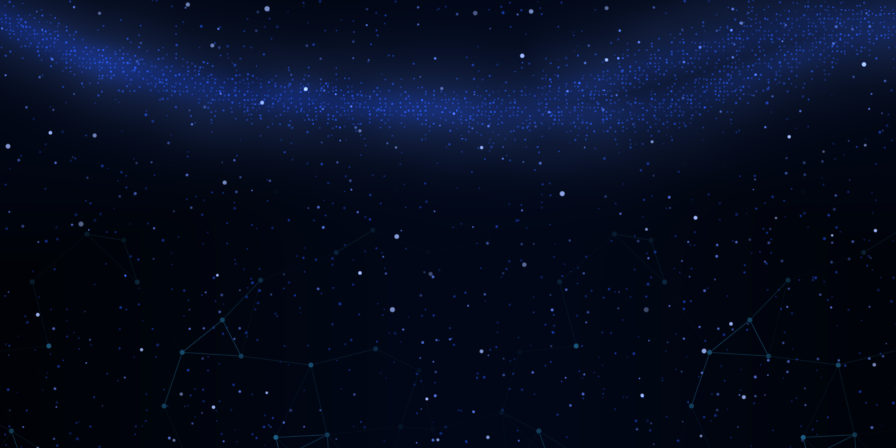
Write a Shadertoy shader that draws this background.

```glsl
const float MESH_CELL = 0.1308;
const float MESH_COLUMNS = 9.0;

vec2 hash22(vec2 p) {
    vec3 q = fract(p.xyx * vec3(0.1031, 0.1030, 0.0973));
    q += dot(q, q.yzx + 33.33);
    return fract((q.xx + q.yz) * q.zy);
}

float noise(vec2 p) {
    vec2 i = floor(p), f = fract(p);
    f = f * f * (3.0 - 2.0 * f);
    float low = mix(hash22(i).x, hash22(i + vec2(1, 0)).x, f.x);
    float high = mix(hash22(i + vec2(0, 1)).x, hash22(i + vec2(1, 1)).x, f.x);
    return mix(low, high, f.y);
}

// Antialiased coverage of a shape with the given radius
float ink(float dist, float radius) {
    float pixel = 1.0 / iResolution.y;
    return 1.0 - smoothstep(radius - pixel, radius + pixel, dist);
}

// Sagging stream that splits into two branches on the right
float stream(vec2 p, float width) {
    float sag = 0.74 + 0.22 * exp(-2.6 * p.x);
    vec2 heights = sag + vec2(0.20 * smoothstep(1.35, 2.05, p.x),
                              0.21 * smoothstep(1.0, 1.9, p.x));
    vec2 d = (p.y - heights) / width;
    vec2 glow = exp(-d * d);
    return max(glow.x, glow.y * smoothstep(1.0, 1.25, p.x));
}

// One star per cell, more likely inside the stream
float stars(vec2 p, float cell, float radius, float sparse, float dense) {
    vec2 id = floor(p / cell);
    vec2 center = (id + 0.25 + 0.5 * hash22(id + 7.0)) * cell;
    vec2 rnd = hash22(id + 91.0);
    float density = sparse + dense * stream(center, 0.05);
    float size = radius * mix(0.45, 1.0, rnd.y);
    return step(rnd.x, density) * ink(length(p - center), size)
         * mix(0.35, 1.0, hash22(id + 53.0).x);
}

float segment(vec2 p, vec2 a, vec2 b) {
    vec2 ab = b - a;
    return length(p - a - ab * clamp(dot(p - a, ab) / dot(ab, ab), 0.0, 1.0));
}

// Mesh node: position in xy, brightness in z
vec3 meshNode(vec2 id) {
    vec2 key = vec2(mod(id.x, MESH_COLUMNS), id.y + 20.0);
    vec2 pos = (id + 0.1 + 0.8 * hash22(key)) * MESH_CELL;
    float x = mod(pos.x, MESH_CELL * MESH_COLUMNS);
    float fade = 1.0 - smoothstep(0.12, 0.68, pos.y);
    fade *= 1.0 - 0.85 * smoothstep(0.80, 0.92, x);
    vec2 rnd = hash22(key + 31.0);
    return vec3(pos, fade * mix(0.45, 1.0, rnd.x) * step(rnd.y, 0.8));
}

float mesh(vec2 p) {
    vec2 base = floor(p / MESH_CELL);
    float light = 0.0;
    for (int j = -1; j <= 1; j++)
    for (int i = -1; i <= 1; i++) {
        vec2 id = base + vec2(i, j);
        vec3 a = meshNode(id);
        light = max(light, a.z * ink(length(p - a.xy), 0.0055));
        // Links to the right, upper and both diagonal neighbours
        for (int k = 0; k < 4; k++) {
            vec2 stepTo = k == 0 ? vec2(1, 0) : vec2(k - 2, 1);
            vec3 b = meshNode(id + stepTo);
            float reach = 1.0 - smoothstep(0.09, 0.21, distance(a.xy, b.xy));
            float link = ink(segment(p, a.xy, b.xy), 0.0008);
            light = max(light, 0.95 * link * reach * min(a.z, b.z));
        }
    }
    return light;
}

void mainImage(out vec4 fragColor, in vec2 fragCoord) {
    vec2 p = fragCoord / iResolution.y;
    p.x *= 2.0 * iResolution.y / iResolution.x;

    // Night sky, darkest in the lower corners
    float side = (p.x - 1.08) / 0.75;
    float lift = max(exp(-side * side), 0.8 * smoothstep(0.3, 0.7, p.y));
    vec3 color = mix(vec3(0.0, 0.006, 0.018), vec3(0.004, 0.028, 0.09), lift);

    // Broad haze and blue core of the stream
    float cloud = 0.6 * noise(p * vec2(4, 7)) + 0.4 * noise(p * vec2(9, 16) + 5.0);
    color += vec3(0.085, 0.12, 0.21) * stream(p, 0.13) * mix(0.55, 1.1, cloud);
    float core = stream(p, 0.04) * mix(1.0, 0.55, smoothstep(0.7, 1.3, p.x));
    color += vec3(0.0, 0.035, 0.17) * core * mix(0.6, 1.2, cloud);

    // Fine dust, small stars and bright stars
    float dust = stars(p, 0.009, 0.0024, 0.02, 0.55)
               + stars(p + 3.7, 0.014, 0.0032, 0.03, 0.5);
    color += vec3(0.10, 0.24, 0.72) * dust * 0.75;
    color += vec3(0.32, 0.42, 0.80) * stars(p + 1.3, 0.037, 0.0032, 0.2, 0.25);
    color += vec3(0.66, 0.74, 0.98) * stars(p + 8.1, 0.096, 0.0058, 0.28, 0.4);

    // Linked mesh
    color = mix(color, vec3(0.14, 0.46, 0.64), 0.8 * mesh(p));

    fragColor = vec4(color, 1.0);
}
```
